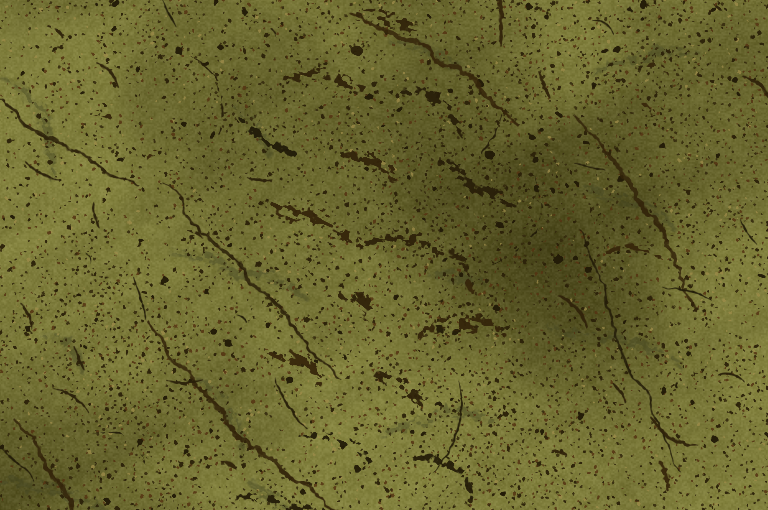
Reproduce this texture procedurally as a WebGL 1 fragment shader.

```glsl
precision highp float;
// Worn olive film: a mottled, softly shaded ground covered with dark specks,
// crumbling scratches and faint smears. Value noise shapes the ground and all
// rough edges; hashed cells place the specks and a loop scatters the strokes.

uniform vec2 u_resolution;

float hash(vec2 p) {
  return fract(sin(dot(p, vec2(127.1, 311.7))) * 43758.55);
}

float noise(vec2 p) {
  vec2 i = floor(p), f = fract(p);
  f = f * f * (3.0 - 2.0 * f);
  return mix(mix(hash(i), hash(i + vec2(1.0, 0.0)), f.x),
             mix(hash(i + vec2(0.0, 1.0)), hash(i + 1.0), f.x), f.y);
}

float fbm(vec2 p) {
  float sum = 0.0, gain = 0.53;
  for (int k = 0; k < 4; k++) {
    sum += gain * noise(p);
    p = mat2(1.6, 1.2, -1.2, 1.6) * p + 7.3;
    gain *= 0.5;
  }
  return sum;
}

mat2 turn(float a) {
  return mat2(cos(a), sin(a), -sin(a), cos(a));
}

// One ragged speck in a share of the cells, gathered into loose clusters
float specks(vec2 p, float cells, float share, float px) {
  vec2 q = turn(cells) * p * cells;
  vec2 id = floor(q);
  float cluster = smoothstep(0.3, 0.8, noise(id * 7.0 / cells + 4.0));
  float radius = mix(0.14, 0.33, pow(hash(id + 3.1), 2.0));
  vec2 center = 0.5 + 0.4 * (vec2(hash(id + 7.7), hash(id + 13.3)) - 0.5);
  vec2 d = turn(6.28 * hash(id + 19.1)) * (fract(q) - center);
  d.y *= 1.0 + 0.8 * hash(id + 23.9);
  float edge = length(d) - radius + 0.25 * (noise(q * 5.0) - 0.5);
  float soft = px * cells * 0.6;
  return (1.0 - smoothstep(-soft, soft, edge))
       * step(hash(id + 29.3), share * (0.6 + 0.9 * cluster));
}

// Coverage of a bent, wobbling and tapered line; crumble breaks it into grains
float scratch(vec2 p, float seed, float len, float width, float bend,
              float crumble, float px) {
  float t = p.x / len;
  float wobble = noise(vec2(p.x * 22.0, seed)) - 0.5
               + 0.4 * (noise(vec2(p.x * 80.0, seed + 5.0)) - 0.5);
  float y = p.y + bend * len * (t * t - 0.3) - wobble * min(0.02, len * 0.15);
  float rough = noise(p * 190.0 + seed * 9.0);
  float halfWidth = width * (1.0 - 0.6 * t * t) * (0.4 + 1.2 * rough);
  float line = 1.0 - smoothstep(-px, px, abs(y) - halfWidth);
  float ends = 1.0 - smoothstep(-px, px, abs(p.x) - len);
  float grains = smoothstep(0.46, 0.58, noise(p * vec2(85.0, 140.0) + seed));
  return line * ends * mix(1.0, grains, crumble);
}

void main() {
  float px = 1.0 / u_resolution.y;
  vec2 p = gl_FragCoord.xy * px;

  // Mottled ground with a dim patch, a dim corner and pale rubbed streaks
  float light = 0.35 + 0.75 * smoothstep(0.2, 0.62, fbm(p * 2.6 + 2.0));
  vec2 dim = p - vec2(1.08, 0.5);
  light -= 0.75 * exp(-16.0 * dot(dim, dim)) * smoothstep(1.34, 1.27, p.x);
  light -= 1.1 * exp(-14.0 * dot(p, p));
  vec2 rubbed = turn(-0.45) * p;
  light += 0.5 * (fbm(rubbed * vec2(4.0, 22.0)) - 0.48);
  vec3 color = mix(vec3(0.345, 0.335, 0.142), vec3(0.492, 0.487, 0.232),
                   clamp(light, -0.5, 1.2));
  color += 0.07 * (noise(p * 310.0) - 0.5) + 0.035 * (noise(p * 120.0) - 0.5);

  // Faint grey-green smears
  for (int k = 0; k < 13; k++) {
    float s = float(k) + 60.0;
    vec2 q = p - vec2(1.5, 1.0) * fract(s * vec2(0.7549, 0.5698));
    q = turn(1.5 * hash(vec2(s, 1.0)) - 0.3) * q;
    float smear = scratch(q, s, 0.05 + 0.1 * hash(vec2(s, 2.0)), 0.012,
                          0.4 * hash(vec2(s, 3.0)), 0.7, px * 2.5);
    color = mix(color, vec3(0.25, 0.26, 0.13), 0.45 * smear);
  }

  // Pale crumbs, rusty dots, then dark specks from fine to coarse
  color = mix(color, vec3(0.62, 0.55, 0.29), 0.75 * specks(p, 78.0, 0.07, px));
  color = mix(color, vec3(0.33, 0.2, 0.07), 0.85 * specks(p, 80.0, 0.18, px));
  color = mix(color, vec3(0.21, 0.17, 0.055), 0.9 * specks(p, 92.0, 0.3, px));
  color = mix(color, vec3(0.17, 0.13, 0.035), 0.95 * specks(p, 61.0, 0.22, px));
  color = mix(color, vec3(0.13, 0.1, 0.025), 0.95 * specks(p, 36.0, 0.06, px));
  color = mix(color, vec3(0.15, 0.11, 0.025), 0.9 * specks(p, 13.0, 0.012, px));

  // Scratches: a few long ones, then short ones and wide bands of grains
  for (int k = 0; k < 68; k++) {
    float s = float(k);
    float a = hash(vec2(s, 11.0)), b = hash(vec2(s, 12.0));
    float c = hash(vec2(s, 13.0)), d = hash(vec2(s, 14.0));
    bool isLong = k < 7;
    bool isBand = !isLong && mod(s, 4.0) < 1.0;
    vec2 q = p - vec2(1.5, 1.0) * fract(vec2(0.31, 0.17) + s * vec2(0.7549, 0.5698));
    q = turn(isLong ? 0.5 + 0.8 * a
           : isBand ? 0.75 * a - 0.05 : 1.35 * a + step(0.85, b) * 1.2) * q;
    float len = isLong ? 0.14 + 0.13 * b
              : isBand ? 0.045 + 0.07 * b : 0.015 + 0.085 * b * b;
    float width = isLong ? 0.0018 + 0.0034 * c
                : isBand ? 0.008 + 0.008 * c : 0.0018 + 0.0045 * c * c;
    float crumble = isLong ? 0.1 : isBand ? 1.0 : step(0.7, d);
    float mark = scratch(q, s, len, width, isLong ? 0.25 * (d - 0.5) : 0.9 * (d - 0.3),
                         crumble, px * 0.8);
    vec3 ink = mix(vec3(0.12, 0.1, 0.03), vec3(0.22, 0.15, 0.04), c);
    color = mix(color, ink, 0.94 * mark);
  }

  gl_FragColor = vec4(clamp(color, 0.0, 1.0), 1.0);
}
```
